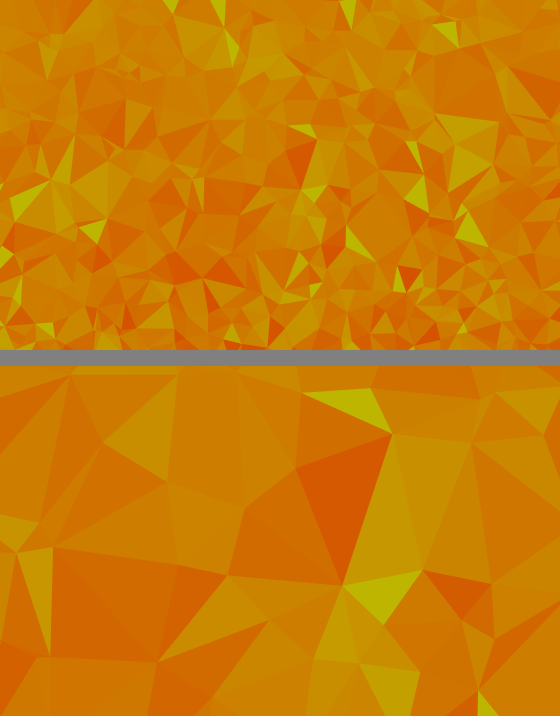
Top: the whole. Bottom: its middle third, enlarged.
Write a Shadertoy shader that draws this background.

```glsl
// Low-poly field of flat orange facets: a Delaunay triangulation of scattered
// sites, found per pixel by swapping corners until the circumcircle is empty.
// Facets get smaller, redder and more contrasted toward the bottom.

const float CELLS = 18.0;            // site cells per canvas height
const int REACH = 4;                 // cells searched on each side
const int SPAN = 2 * REACH + 1;
const int MAX_SWAPS = 24;
const float KEEP_LOW = 0.90;         // share of cells holding a site, bottom
const float KEEP_HIGH = 0.49;        // the same, upper part
const float TONE_LOW = 0.462;        // mean green level, bottom and top
const float TONE_HIGH = 0.507;
const float SPREAD_LOW = 0.078;      // deviation of green, bottom and top
const float SPREAD_HIGH = 0.041;
const vec2 TONE_RANGE = vec2(0.325, 0.655);
const float ACCENT_SHARE = 0.018;    // share of bright lime facets
const float ACCENT_TONE = 0.71;

struct Facet {
    vec2 cornerSum;   // identifies the triangle, independent of corner order
    vec2 outward;     // unit normal of the nearest edge
    float edge;       // distance to that edge
};

float hash(vec2 p, float seed) {
    return fract(sin(dot(p, vec2(127.1, 311.7)) + seed * 74.7) * 43758.5453);
}

float cross2(vec2 a, vec2 b) {
    return a.x * b.y - a.y * b.x;
}

// Twice the centre of the circle through three points.
vec2 circleCentre2(vec2 a, vec2 b, vec2 c) {
    vec2 u = b - a, v = c - a;
    float du = dot(b, b) - dot(a, a), dv = dot(c, c) - dot(a, a);
    return vec2(du * v.y - dv * u.y, u.x * dv - v.x * du) / cross2(u, v);
}

void nearestEdge(vec2 a, vec2 b, inout Facet f) {
    vec2 along = normalize(b - a);
    float d = abs(cross2(a, along));
    if (d < f.edge) {
        f.edge = d;
        f.outward = vec2(along.y, -along.x);
    }
}

Facet findFacet(vec2 p) {
    // Gather sites; positions are quantised so that corner sums are exact.
    vec2 sites[SPAN * SPAN];
    int count = 0;
    vec2 home = floor(p);
    for (int j = -REACH; j <= REACH; j++)
    for (int i = -REACH; i <= REACH; i++) {
        vec2 cell = home + vec2(i, j);
        float keep = mix(KEEP_LOW, KEEP_HIGH, smoothstep(0.0, 0.45, cell.y / CELLS));
        if (hash(cell, 3.0) < keep) {
            vec2 jitter = vec2(hash(cell, 1.0), hash(cell, 2.0));
            sites[count++] = cell + floor(jitter * 256.0) / 256.0;
        }
    }

    // Start from a huge counter-clockwise triangle around p (taken as origin).
    vec2 a = vec2(-37.0, -21.0), b = vec2(38.0, -23.0), c = vec2(1.0, 43.0);
    vec2 siteA = a, siteB = b, siteC = c;
    for (int k = 0; k < MAX_SWAPS; k++) {
        vec2 centre2 = circleCentre2(a, b, c);
        float best = dot(a, a - centre2) - 1e-4;
        int pick = -1;
        for (int i = 0; i < count; i++) {
            vec2 q = sites[i] - p;
            float power = dot(q, q - centre2);
            if (power < best) { best = power; pick = i; }
        }
        if (pick < 0) break;
        // Replace the corner that keeps p inside.
        vec2 site = sites[pick], d = site - p;
        float da = cross2(d, a), db = cross2(d, b), dc = cross2(d, c);
        if (da >= 0.0 && db <= 0.0)      { c = d; siteC = site; }
        else if (db >= 0.0 && dc <= 0.0) { a = d; siteA = site; }
        else                             { b = d; siteB = site; }
    }

    Facet f = Facet(siteA + siteB + siteC, vec2(0.0), 1e3);
    nearestEdge(a, b, f);
    nearestEdge(b, c, f);
    nearestEdge(c, a, f);
    return f;
}

vec3 facetColour(Facet f) {
    vec2 id = f.cornerSum;
    float height = clamp(id.y / (3.0 * CELLS), 0.0, 1.0);
    // Three uniform values give a near-normal one with unit deviation.
    float bell = 2.0 * (hash(id, 4.0) + hash(id, 5.0) + hash(id, 6.0)) - 3.0;
    float green = mix(TONE_LOW, TONE_HIGH, height)
                + mix(SPREAD_LOW, SPREAD_HIGH, height) * bell;
    green = clamp(green, TONE_RANGE.x, TONE_RANGE.y);
    if (hash(id, 7.0) < ACCENT_SHARE) green = ACCENT_TONE;
    return vec3(0.862 - 0.24 * green * green, green, 0.0);
}

void mainImage(out vec4 fragColor, in vec2 fragCoord) {
    float pixel = CELLS / iResolution.y;
    vec2 p = fragCoord * pixel;
    Facet f = findFacet(p);
    vec3 colour = facetColour(f);
    // Blend with the neighbouring facet across the nearest edge.
    if (f.edge < 0.5 * pixel) {
        Facet beyond = findFacet(p + f.outward * (f.edge + 0.5 * pixel));
        colour = mix(facetColour(beyond), colour, 0.5 + f.edge / pixel);
    }
    fragColor = vec4(colour, 1.0);
}
```
